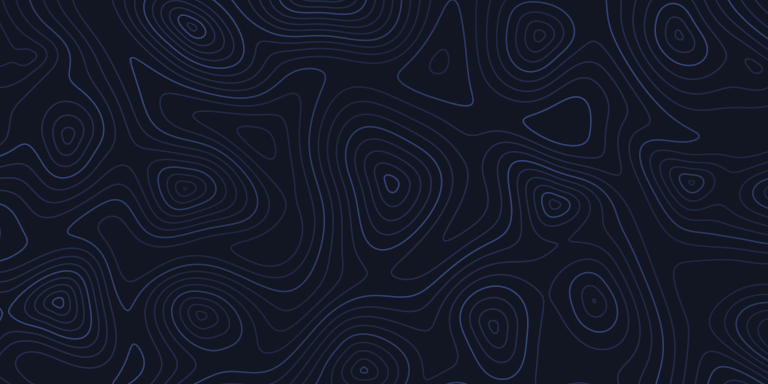
Write a Shadertoy shader that draws this background.

```glsl
#define HILLS_PER_UNIT 2.7
#define LEVELS 15.0
#define BLEND 7.0
#define WARP 0.035
#define HALF_WIDTH 0.0021
#define INDEX_STEP 4.0
#define FAINT 0.40
#define STRONG 0.82
#define GROUND vec3(0.069, 0.087, 0.135)
#define INK vec3(0.24, 0.30, 0.53)

vec4 hash4(vec2 cell) {
    vec4 p = fract(cell.xyxy * vec4(0.1031, 0.1030, 0.0973, 0.1099));
    p += dot(p, p.wzxy + 33.33);
    return fract((p.xxyz + p.yzzw) * p.zywx);
}

// Layered sines bend the contours
vec2 warp(vec2 p) {
    p += WARP * sin(p.yx * vec2(7.3, 6.1) + vec2(0.8, 2.9));
    p += 0.4 * WARP * sin(p.yx * vec2(15.7, 18.1) + vec2(4.1, 1.3));
    return p;
}

// Distance to a hill top, with a lopsided outline
float hillDistance(vec2 toTop, vec4 seed) {
    float angle = atan(toTop.y, toTop.x + 1e-5);
    float outline = 1.0 + 0.15 * sin(2.0 * angle + 6.283 * seed.z)
                        + 0.08 * sin(3.0 * angle + 6.283 * seed.w);
    return length(toTop) * outline;
}

// Smooth cellular noise: cones joined by flat valleys
float terrain(vec2 p) {
    vec2 q = warp(p) * HILLS_PER_UNIT + 7.0;
    vec2 cell = floor(q);
    float total = 0.0;
    for (int y = -2; y <= 2; y++) {
        for (int x = -2; x <= 2; x++) {
            vec2 id = cell + vec2(x, y);
            vec4 seed = hash4(id);
            vec2 top = id + 0.1 + 0.8 * seed.xy;
            float steepness = mix(0.75, 1.4, seed.z);
            float depth = 0.35 * seed.w;
            total += exp(-BLEND * (hillDistance(q - top, seed) * steepness + depth));
        }
    }
    float swell = 0.07 * sin(3.1 * p.x + 1.7 * p.y) + 0.05 * sin(4.3 * p.y - 2.2 * p.x + 1.0);
    return swell - log(total) / BLEND;
}

void mainImage(out vec4 fragColor, in vec2 fragCoord) {
    float pixel = 1.0 / iResolution.y;
    vec2 p = fragCoord * pixel;

    // Distance to the nearest contour, in canvas heights
    float height = terrain(p) * LEVELS;
    float level = floor(height + 0.5);
    float slope = max(length(vec2(dFdx(height), dFdy(height))) / pixel, 0.01);
    float dist = abs(height - level) / slope;
    float line = clamp(0.5 + (HALF_WIDTH - dist) / pixel, 0.0, 1.0);

    // Every few levels an index contour is stronger
    float isIndex = 1.0 - step(0.5, mod(level, INDEX_STEP));
    float fade = 0.87 + 0.13 * sin(5.0 * p.x + 2.0 * sin(4.0 * p.y));
    float opacity = mix(FAINT, STRONG, isIndex) * fade;

    fragColor = vec4(mix(GROUND, INK, line * opacity), 1.0);
}
```
